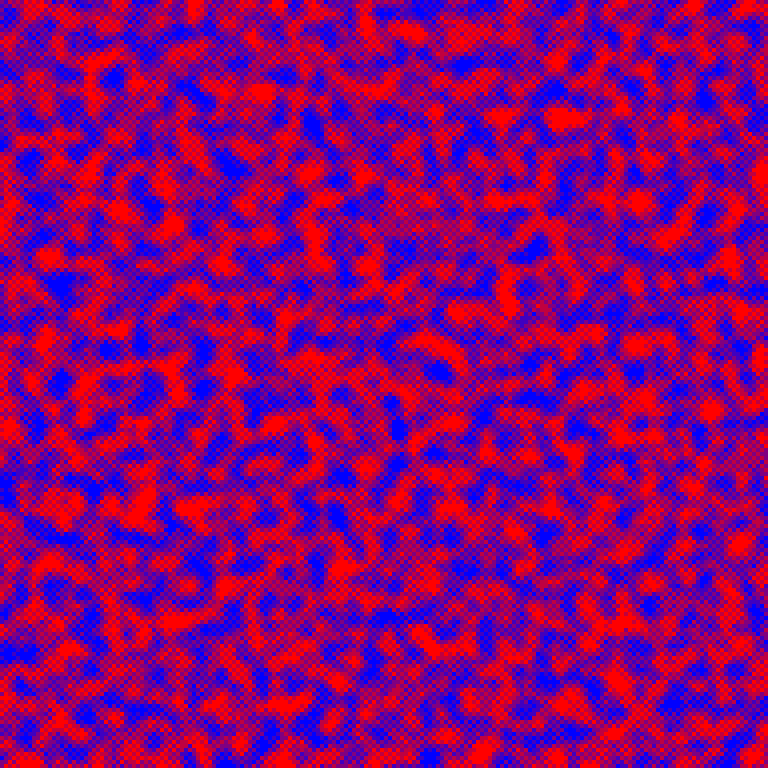
This texture is drawn by a WebGL 1 fragment shader. Its source:

```glsl
precision highp float;
// Draws a fine grid of red and blue cells: worm-like blobs with a checker dither.

uniform vec2 u_resolution;

#define CELLS 192.0      // cells across the canvas
#define WIDE_BLOB 7.0    // lattice size of the broad noise, in cells
#define FINE_BLOB 5.0    // lattice size of the tight noise, in cells
#define BLOB_GAIN 0.9    // contrast of the blobs
#define CHECKER 0.16     // strength of the alternating dither
#define GRAIN 0.2        // random spread of each cell
#define BALANCE 0.545    // mean level, higher is redder
#define STEPS 4.0        // shade steps from blue to red

const vec3 BLUE = vec3(0.0, 0.0, 1.0);
const vec3 RED = vec3(1.0, 0.0, 0.0);

float hash(vec2 p) {
  return fract(sin(dot(p, vec2(127.1, 311.7))) * 43758.5453);
}

// Contribution of one lattice corner with a random unit gradient
float corner(vec2 lattice, vec2 offset) {
  float angle = 6.28319 * hash(lattice);
  return dot(vec2(cos(angle), sin(angle)), offset);
}

float gradientNoise(vec2 p) {
  vec2 i = floor(p);
  vec2 f = fract(p);
  vec2 s = f * f * f * (f * (f * 6.0 - 15.0) + 10.0);
  vec2 e = vec2(1.0, 0.0);
  float low = mix(corner(i, f), corner(i + e.xy, f - e.xy), s.x);
  float high = mix(corner(i + e.yx, f - e.yx), corner(i + e.xx, f - e.xx), s.x);
  return mix(low, high, s.y);
}

// Colour of a whole cell: blobs, dither and grain, rounded to a few shades
vec3 cellColor(vec2 cell) {
  vec2 turned = mat2(0.8, 0.6, -0.6, 0.8) * cell;
  float blobs = gradientNoise(cell / WIDE_BLOB + 0.37)
              + gradientNoise(turned / FINE_BLOB + 51.7);
  float parity = 2.0 * mod(cell.x + cell.y, 2.0) - 1.0;
  float level = BALANCE + BLOB_GAIN * blobs + CHECKER * parity
              + GRAIN * (hash(cell + 19.3) - 0.5);
  level = floor(clamp(level, 0.0, 1.0) * STEPS + 0.5) / STEPS;
  return mix(BLUE, RED, level);
}

void main() {
  float cellsPerPixel = CELLS / min(u_resolution.x, u_resolution.y);
  vec2 p = gl_FragCoord.xy * cellsPerPixel - 0.5;
  vec2 cell = floor(p);

  // Blend neighbours only within one pixel of a cell edge
  vec2 blend = clamp((fract(p) - 0.5) / cellsPerPixel + 0.5, 0.0, 1.0);
  vec2 e = vec2(1.0, 0.0);
  vec3 bottom = mix(cellColor(cell), cellColor(cell + e.xy), blend.x);
  vec3 top = mix(cellColor(cell + e.yx), cellColor(cell + e.xx), blend.x);
  gl_FragColor = vec4(mix(bottom, top, blend.y), 1.0);
}
```
